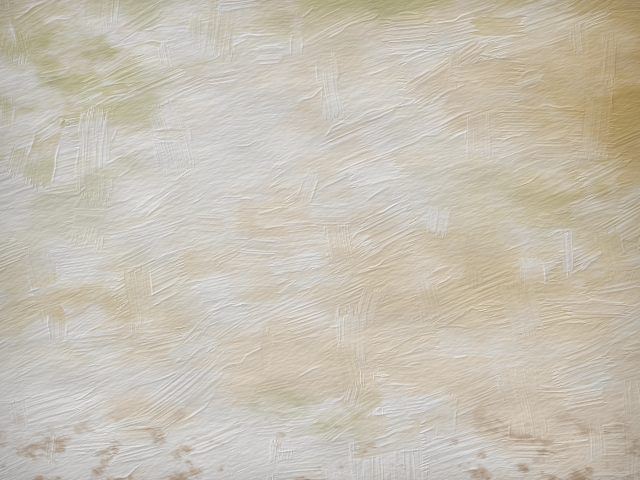
Write a Shadertoy shader that draws this texture.

```glsl
const vec3 CHALK = vec3(0.815, 0.81, 0.80);
const vec3 CREAM = vec3(0.805, 0.762, 0.70);
const vec3 OCHRE = vec3(0.765, 0.70, 0.56);
const vec3 GOLD = vec3(0.715, 0.61, 0.39);
const vec3 OLIVE = vec3(0.70, 0.68, 0.51);
const vec3 RUST = vec3(0.64, 0.54, 0.44);
const vec2 LIGHT = vec2(-0.5, 0.86);

float hash(vec2 p) {
    return fract(sin(dot(p, vec2(127.1, 311.7))) * 43758.5453);
}

float noise(vec2 p) {
    vec2 i = floor(p), f = fract(p);
    f = f * f * (3.0 - 2.0 * f);
    return mix(mix(hash(i), hash(i + vec2(1, 0)), f.x),
               mix(hash(i + vec2(0, 1)), hash(i + vec2(1, 1)), f.x), f.y);
}

float fbm(vec2 p) {
    float sum = 0.0, amp = 0.45;
    for (int i = 0; i < 5; i++) {
        sum += amp * noise(p);
        p = mat2(1.9, 0.6, -0.6, 1.9) * p + 7.3;
        amp *= 0.58;
    }
    return sum;
}

// Creased noise with sharp crests
float ridge(vec2 p) {
    float crest = 1.0 - abs(2.0 * noise(p) - 1.0);
    return crest * crest;
}

vec2 rotate(vec2 p, float angle) {
    float c = cos(angle), s = sin(angle);
    return vec2(c * p.x + s * p.y, c * p.y - s * p.x);
}

// Lays one bristled stroke over the paint: x is height, y is tint
vec2 layStroke(vec2 paint, vec2 p, vec2 id, float size) {
    float turn = hash(id + 3.1), kind = hash(id + 8.7);
    float angle = mix(-0.05, 0.6, turn) + (kind > 0.74 ? 1.3 : 0.0);
    vec2 q = rotate(p, angle);
    q.y += (hash(id + 5.3) - 0.5) * 0.25 * q.x * q.x / size;

    float halfLength = size * mix(0.5, 0.9, hash(id + 1.9));
    float halfWidth = size * mix(0.16, 0.4, hash(id + 6.4));
    float bristle = ridge(vec2(q.x * 9.0, q.y * 155.0) + id * 17.0);
    float fine = noise(vec2(q.x * 18.0, q.y * 340.0) + id * 9.0);
    float wobble = 0.07 * size * noise(vec2(q.x * 40.0, id.x + id.y * 3.0));

    float side = halfWidth - abs(q.y) - wobble;
    float end = halfLength - abs(q.x) - 0.3 * size * fine;
    float mask = smoothstep(0.0, 0.004, side) * smoothstep(0.0, 0.008, end);
    float relief = mix(0.25, 1.0, hash(id + 4.2));
    relief *= smoothstep(0.0, 0.55, noise(q * vec2(16.0, 28.0) + id * 5.0));
    float bead = exp(-pow(side / 0.0022, 2.0)) * smoothstep(0.0, 0.02, end)
               * smoothstep(0.55, 0.8, noise(q * 24.0 + id));
    float body = 0.4 * hash(id + 2.6) + relief * (0.75 * bristle + 0.55 * fine);
    paint = mix(paint, vec2(body, hash(id + 7.5) - 0.5), mask * vec2(0.88, 0.6));
    paint.x += 0.7 * bead;
    return paint;
}

// Scatters one stroke per grid cell
vec2 layCoat(vec2 paint, vec2 p, float size, float coverage, float seed) {
    vec2 cell = floor(p / size);
    for (int y = -1; y <= 1; y++)
    for (int x = -1; x <= 1; x++) {
        vec2 id = cell + vec2(x, y);
        vec2 key = id + seed;
        if (hash(key + 0.7) > coverage) continue;
        vec2 jitter = 0.1 + 0.8 * vec2(hash(key + 11.0), hash(key + 23.0));
        paint = layStroke(paint, p - (id + jitter) * size, key, size);
    }
    return paint;
}

vec2 paintSurface(vec2 p) {
    vec2 grain = rotate(p, 0.3);
    vec2 paint = vec2(0.8 * fbm(grain * vec2(25.0, 110.0)), 0.0);
    paint = layCoat(paint, p, 0.22, 0.95, 13.0);
    paint = layCoat(paint, p, 0.13, 0.8, 41.0);
    paint = layCoat(paint, p, 0.075, 0.4, 77.0);
    paint.x += 0.3 * noise(grain * vec2(110.0, 320.0));
    return paint;
}

float wash(vec2 p, vec2 center, vec2 radius) {
    vec2 d = (p - center) / radius;
    return exp(-dot(d, d));
}

// Thin colour washes, broken up by strokes and grooves
vec3 pigment(vec2 p, vec2 paint) {
    float drag = 0.35 * paint.y - 0.15 * (paint.x - 0.7);
    float cloud = fbm(p * vec2(3.5, 8.0) + 4.0) + drag;
    float scumble = fbm(p * vec2(7.0, 13.0) + 19.0) + drag;
    float broken = smoothstep(0.3, 0.66, scumble);

    float pale = wash(p, vec2(0.38, 0.66), vec2(0.38, 0.2))
               + 0.6 * wash(p, vec2(0.1, 0.12), vec2(0.5, 0.15));
    float warmth = cloud + 0.12 * (p.x - 0.7) - 0.2 * pale;
    vec3 col = mix(CHALK, CREAM, smoothstep(0.34, 0.74, warmth));

    float ochre = wash(p, vec2(1.1, 0.43), vec2(0.35, 0.12))
                + wash(p, vec2(0.14, 0.37), vec2(0.28, 0.1));
    float olive = wash(p, vec2(0.12, 0.84), vec2(0.25, 0.25))
                + wash(p, vec2(0.8, 1.02), vec2(0.4, 0.09))
                + 0.7 * wash(p, vec2(0.68, 0.17), vec2(0.12, 0.1))
                + 0.5 * wash(p, vec2(1.15, 0.6), vec2(0.2, 0.08));
    float gold = wash(p, vec2(1.36, 0.82), vec2(0.28, 0.3));
    col = mix(col, OCHRE, 0.65 * broken * min(ochre, 1.0));
    col = mix(col, OLIVE, 0.9 * broken * min(olive, 1.0));
    col = mix(col, GOLD, gold * mix(0.55, 1.0, broken));

    float fleck = smoothstep(0.54, 0.78, fbm(p * vec2(24.0, 38.0) + 31.0) + 0.5 * drag);
    return mix(col, RUST, 0.7 * fleck * smoothstep(0.2, 0.03, p.y));
}

void mainImage(out vec4 fragColor, in vec2 fragCoord) {
    vec2 p = fragCoord / iResolution.y;
    vec2 uv = fragCoord / iResolution.xy;
    vec2 toLight = 0.0011 * LIGHT;
    vec2 lit = paintSurface(p + toLight);
    vec2 unlit = paintSurface(p - toLight);

    // Raking light over the ridges
    float slope = unlit.x - lit.x;
    float shade = 0.26 * slope / (1.0 + 1.2 * abs(slope));
    vec3 col = pigment(p, 0.5 * (lit + unlit));
    col += shade * vec3(0.92, 1.0, 1.1);
    col += 0.09 * (fbm(p * vec2(10.0, 24.0)) - 0.5);

    // Gentle darkening toward the edges
    vec2 rim = abs(uv - 0.5) * 2.0;
    col *= 1.0 - 0.1 * pow(rim.x, 6.0) - 0.06 * pow(rim.y, 8.0);
    fragColor = vec4(col, 1.0);
}
```
